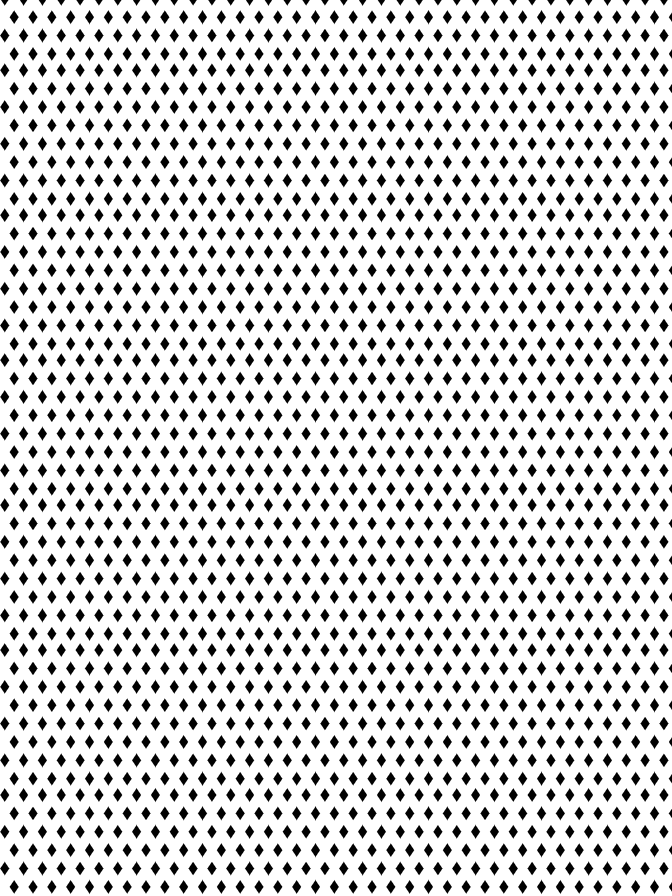
Give the GLSL for this pattern, as a WebGL 1 fragment shader.

```glsl
precision highp float;
// Staggered rows of small black diamonds on white, in bands of eight rows with a tighter seam.

uniform vec2 u_resolution;

// Lengths are fractions of the canvas height.
#define COLUMN_STEP 0.02102
#define ROW_STEP 0.02051
#define ROWS_PER_BAND 8.0
#define BAND_HEIGHT 0.16178
#define BAND_TOP 0.0784
#define FIRST_COLUMN 0.0053
#define DIAMOND_HALF vec2(0.00508, 0.00755)
#define INK vec3(0.005)
#define PAPER vec3(1.0)

// Signed distance to the sides of a diamond with the given half diagonals.
float diamondDistance(vec2 p, vec2 halfSize) {
  vec2 q = abs(p) / halfSize;
  return (q.x + q.y - 1.0) * halfSize.x * halfSize.y / length(halfSize);
}

// Position relative to the centre of the nearest diamond.
vec2 diamondCell(vec2 p) {
  // The seam between bands is narrower than a regular row gap.
  float seam = BAND_HEIGHT - (ROWS_PER_BAND - 1.0) * ROW_STEP;
  float inBand = mod(p.y - BAND_TOP + 0.5 * seam, BAND_HEIGHT);
  float row = min(floor(inBand / ROW_STEP), ROWS_PER_BAND - 1.0);
  float y = inBand - 0.5 * seam - row * ROW_STEP;

  // Odd rows shift by half a column.
  float shift = FIRST_COLUMN + 0.5 * COLUMN_STEP * mod(row, 2.0);
  float x = (fract((p.x - shift) / COLUMN_STEP + 0.5) - 0.5) * COLUMN_STEP;
  return vec2(x, y);
}

void main() {
  // Measured from the upper left corner, with square units.
  vec2 p = vec2(gl_FragCoord.x, u_resolution.y - gl_FragCoord.y) / u_resolution.y;

  // One-pixel edge smoothing.
  float d = diamondDistance(diamondCell(p), DIAMOND_HALF);
  float coverage = clamp(0.5 - d * u_resolution.y, 0.0, 1.0);
  gl_FragColor = vec4(mix(PAPER, INK, coverage), 1.0);
}
```
